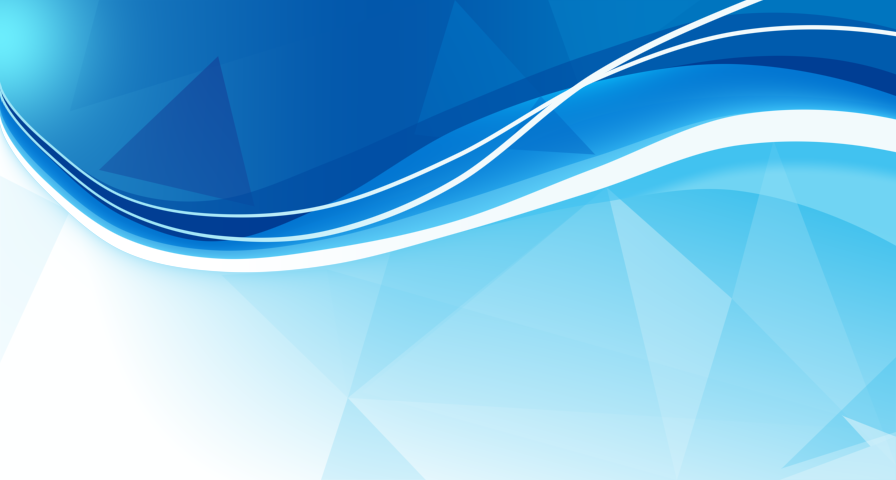
Give the GLSL for this background, as a Shadertoy shader.

```glsl
const float ASPECT = 1.873;
const vec3 WHITE = vec3(0.95, 0.98, 0.99);
const vec3 NAVY = vec3(0.0, 0.23, 0.57);
const vec3 CYAN = vec3(0.26, 0.76, 0.93);

// Smooth height through nine knots, packed closer toward the left
float curve(float x, float k[9]) {
    float s = 8.0 * pow(clamp(x, 0.0, 1.0), 0.7);
    int i = min(int(s), 7);
    float f = s - float(i);
    float a = i > 0 ? k[max(i - 1, 0)] : 3.0 * (k[0] - k[1]) + k[2];
    float b = k[i], c = k[i + 1];
    float d = i < 7 ? k[min(i + 2, 8)] : 3.0 * (k[8] - k[7]) + k[6];
    return b + 0.5 * f * (c - a + f * (2.0 * a - 5.0 * b + 4.0 * c - d
         + f * (3.0 * (b - c) + d - a)));
}

// Coverage of the positive side of a signed distance
float cover(float d) {
    return smoothstep(-0.8, 0.8, d * iResolution.y);
}

// Vertical offset turned into distance, in canvas heights
float toDistance(float d) {
    return d / max(length(vec2(dFdx(d), dFdy(d))) * iResolution.y, 1.0);
}

float below(float y, float height) {
    return cover(toDistance(height - y));
}

float halfPlane(vec2 p, vec2 a, vec2 b, float turn) {
    vec2 e = normalize(b - a), q = p - a;
    return cover(turn * (e.x * q.y - e.y * q.x));
}

// Translucent triangle fading away from its first corner
void facet(inout vec3 col, vec2 p, vec2 a, vec2 b, vec2 c, vec3 tint, float alpha) {
    vec2 e = b - a, g = c - a;
    float turn = sign(e.x * g.y - e.y * g.x);
    float mask = halfPlane(p, a, b, turn) * halfPlane(p, b, c, turn) * halfPlane(p, c, a, turn);
    col = mix(col, tint, mask * alpha * exp(-1.3 * length(p - a)));
}

void strand(inout vec3 col, vec2 uv, float height, float width) {
    float d = abs(toDistance(uv.y - height));
    vec3 tint = mix(vec3(0.62, 0.9, 0.97), WHITE, smoothstep(0.15, 0.55, uv.x));
    col = mix(col, tint, cover(width - d));
}

vec3 upperField(vec2 uv, vec2 p) {
    vec3 col = mix(vec3(0.1, 0.48, 0.75), vec3(0.01, 0.34, 0.67), smoothstep(0.1, 0.42, uv.x));
    col = mix(col, vec3(0.0, 0.46, 0.75), smoothstep(0.42, 0.75, uv.x));
    facet(col, p, vec2(0.207, 1.0), vec2(0.146, 0.768), vec2(0.9, 1.0), vec3(0.0, 0.35, 0.68), 0.3);
    facet(col, p, vec2(0.456, 0.883), vec2(0.532, 0.57), vec2(0.207, 0.646), vec3(0.07, 0.27, 0.61), 0.75);
    facet(col, p, vec2(0.951, 1.0), vec2(0.866, 0.72), vec2(1.244, 0.678), vec3(0.0, 0.47, 0.79), 0.5);
    facet(col, p, vec2(1.146, 1.0), vec2(1.212, 0.817), vec2(1.463, 1.0), vec3(0.03, 0.52, 0.8), 0.4);
    float r = length(p - vec2(0.0, 0.92));
    return mix(col, vec3(0.42, 0.93, 0.99), 0.95 * exp(-32.0 * r * r) + 0.05 * exp(-4.0 * r));
}

vec3 lowerField(vec2 uv, vec2 p) {
    float depth = -0.14 + 0.57 * uv.x + 1.1 * uv.y * smoothstep(-0.05, 0.5, uv.x);
    vec3 col = mix(vec3(0.995, 1.0, 1.0), CYAN, clamp(depth, 0.0, 1.0));
    facet(col, p, vec2(1.268, 0.61), vec2(1.415, 0.0), vec2(1.53, 0.378), WHITE, 0.42);
    facet(col, p, vec2(1.617, 0.707), vec2(1.53, 0.378), vec2(1.873, 0.03), WHITE, 0.2);
    facet(col, p, vec2(1.268, 0.61), vec2(0.756, 0.183), vec2(1.415, 0.0), WHITE, 0.14);
    facet(col, p, vec2(0.727, 0.171), vec2(0.671, 0.0), vec2(0.89, 0.0), CYAN, 0.2);
    facet(col, p, vec2(0.817, 0.476), vec2(0.727, 0.171), vec2(1.268, 0.61), CYAN, 0.18);
    facet(col, p, vec2(0.463, 0.427), vec2(0.727, 0.171), vec2(0.683, 0.439), CYAN, 0.1);
    facet(col, p, vec2(0.683, 0.439), vec2(1.873, 0.102), vec2(0.727, 0.171), CYAN, 0.1);
    facet(col, p, vec2(1.873, 0.256), vec2(1.634, 0.024), vec2(1.873, 0.1), CYAN, 0.4);
    facet(col, p, vec2(1.761, 0.134), vec2(1.873, 0.09), vec2(1.82, 0.07), WHITE, 0.5);
    facet(col, p, vec2(1.873, 0.09), vec2(1.63, 0.0), vec2(1.873, 0.0), WHITE, 0.4);
    facet(col, p, vec2(0.146, 0.56), vec2(0.0, 0.244), vec2(0.0, 0.634), CYAN, 0.1);
    return col;
}

void mainImage(out vec4 fragColor, in vec2 fragCoord) {
    vec2 uv = fragCoord / iResolution.xy;
    vec2 p = uv * vec2(ASPECT, 1.0);
    float x = uv.x, y = uv.y;

    // Wave heights, from top to bottom
    float shade = curve(x, float[9](.824, .705, .602, .585, .666, .780, .890, .971, .939));
    float fine = curve(x, float[9](.824, .705, .590, .551, .573, .676, .834, .932, .929));
    float bold = curve(x, float[9](.810, .683, .561, .505, .517, .624, .841, .988, 1.10));
    float bright = curve(x, float[9](.805, .678, .549, .498, .580, .732, .829, .866, .800));
    float middle = curve(x, float[9](.790, .660, .535, .485, .549, .634, .756, .800, .776));
    float pale = curve(x, float[9](.775, .640, .520, .478, .505, .580, .673, .763, .751));
    float top = curve(x, float[9](.761, .622, .505, .461, .483, .541, .649, .761, .751));
    float base = curve(x, float[9](.744, .602, .476, .434, .449, .515, .602, .698, .683));
    float veil = curve(x, float[9](.750, .610, .485, .444, .455, .515, .576, .602, .488));

    // Dark layers
    vec3 col = upperField(uv, p);
    col = mix(col, vec3(0.0, 0.29, 0.63), 0.6 * below(y, shade));
    col = mix(col, NAVY, 0.9 * below(y, fine) * (1.0 - smoothstep(0.42, 0.5, x)));
    col = mix(col, NAVY, 0.9 * below(y, bright + 0.045 * smoothstep(0.72, 1.0, x)) * smoothstep(0.7, 0.78, x));

    // Blue bands brightening toward the ribbon
    float t = clamp((bright - y) / max(bright - top, 0.01), 0.0, 1.0);
    vec3 blue = mix(vec3(0.01, 0.46, 0.82), vec3(0.22, 0.74, 0.96), t * t);
    float gleam = exp(-pow((x - 0.66) * 9.0, 2.0) - 5.0 * t);
    blue = mix(blue, vec3(0.04, 0.7, 0.96), 0.9 * gleam);
    blue = mix(blue, vec3(0.02, 0.5, 0.87), 0.4 * below(y, middle) * (1.0 - t));
    blue = mix(blue, vec3(0.5, 0.86, 0.97), 0.45 * below(y, pale));
    col = mix(col, blue, below(y, bright));
    facet(col, p, vec2(1.244, 0.678), vec2(1.13, 0.8), vec2(1.05, 0.69), vec3(0.0, 0.38, 0.75), 0.45);

    // Light field, veil and soft shadow beneath the ribbon
    vec3 light = lowerField(uv, p);
    float veilMask = (1.0 - below(y, veil)) * smoothstep(0.45, 0.55, x);
    vec3 veilTint = mix(vec3(0.56, 0.88, 0.97), vec3(0.25, 0.76, 0.95), smoothstep(0.03, -0.01, base - y - 0.04));
    light = mix(light, veilTint, 0.6 * veilMask);
    light = mix(light, CYAN, 0.3 * exp(-45.0 * max(base - y, 0.0)));
    col = mix(col, light, below(y, base));

    // White ribbon and strands
    col = mix(col, mix(vec3(1.0), WHITE, smoothstep(0.2, 0.6, x)), below(y, top) * (1.0 - below(y, base)));
    strand(col, uv, fine, mix(0.0025, 0.0045, smoothstep(0.1, 0.5, x)));
    strand(col, uv, bold, mix(0.0025, 0.0065, smoothstep(0.1, 0.5, x)));
    fragColor = vec4(col, 1.0);
}
```
